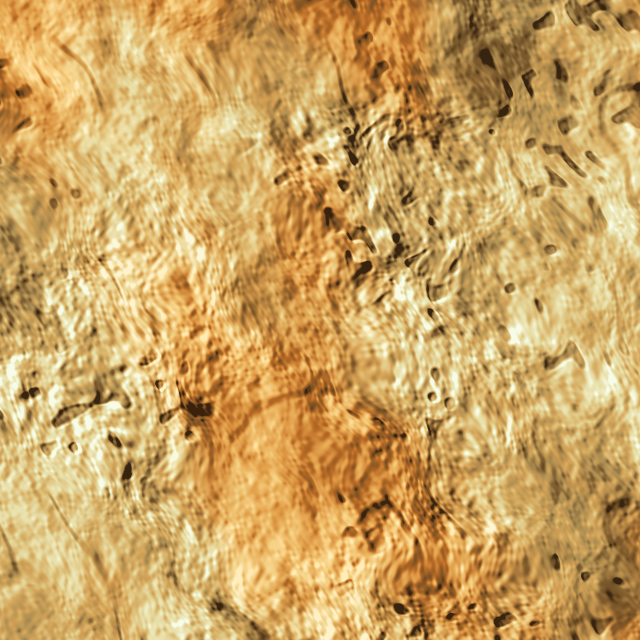
A Shadertoy shader for this texture:

```glsl
// Weathered ochre sandstone: broad rust, olive and cream stains run down a slanted
// grain, with an embossed noise relief, pits and cracks on top. All layers add up
// to one tone value (mean 0, deviation about 1) that a colour ramp turns into stone.

const vec2  GRAIN_DIR    = vec2(0.5, -0.866);  // down and to the right
const vec2  LIGHT_DIR    = vec2(-0.85, 0.53);  // towards the light
const float STAIN_SCALE  = 4.5;
const float RELIEF_SCALE = 23.0;
const float PIT_SCALE    = 52.0;
const float CRACK_SCALE  = 15.0;
const float EMBOSS_STEP  = 0.006;
const float EMBOSS_GAIN  = 13.0;
const float STAIN_GAIN   = 4.8;
const float GRAIN_GAIN   = 3.2;
const float TONE_BIAS    = 0.14;

const vec3 PIT   = vec3(0.22, 0.14, 0.06);
const vec3 UMBER = vec3(0.50, 0.35, 0.17);
const vec3 RUST  = vec3(0.70, 0.44, 0.18);
const vec3 OLIVE = vec3(0.70, 0.55, 0.31);
const vec3 AMBER = vec3(0.84, 0.62, 0.32);
const vec3 GOLD  = vec3(0.89, 0.73, 0.44);
const vec3 CREAM = vec3(0.94, 0.86, 0.63);
const vec3 CHALK = vec3(1.00, 0.97, 0.86);

float hash(vec2 cell) {
    vec3 h = fract(vec3(cell.xyx) * 0.1031);
    h += dot(h, h.yzx + 33.33);
    return fract((h.x + h.y) * h.z);
}

float noise(vec2 p) {
    vec2 cell = floor(p), f = fract(p);
    f = f * f * (3.0 - 2.0 * f);
    float low  = mix(hash(cell), hash(cell + vec2(1, 0)), f.x);
    float high = mix(hash(cell + vec2(0, 1)), hash(cell + vec2(1, 1)), f.x);
    return mix(low, high, f.y);
}

// Layered noise, normalised to 0..1; each octave is turned to hide the lattice.
float fbm(vec2 p, float gain) {
    float sum = 0.0, total = 0.0, weight = 1.0;
    for (int i = 0; i < 4; i++) {
        sum += weight * noise(p);
        total += weight;
        weight *= gain;
        p = mat2(1.6, 1.2, -1.2, 1.6) * p + 17.3;
    }
    return sum / total;
}

// Coordinates across and along the grain, lengthened along it.
vec2 grainSpace(vec2 p, float stretch) {
    vec2 across = vec2(-GRAIN_DIR.y, GRAIN_DIR.x);
    return vec2(dot(p, across), dot(p, GRAIN_DIR) / stretch) + 40.0;
}

vec2 warp(vec2 p) {
    return p + 0.030 * (vec2(noise(p * 13.0 + 5.0), noise(p * 13.0 + 71.0)) - 0.5);
}

// Small holes gathered in clusters.
float pits(vec2 p) {
    vec2 g = grainSpace(p, 1.3);
    float cluster = smoothstep(0.46, 0.62, fbm(g * 7.0 + 9.0, 0.5));
    return cluster * smoothstep(0.68, 0.86, noise(g * PIT_SCALE));
}

// Thin broken fissures that follow the grain.
float cracks(vec2 p) {
    vec2 g = grainSpace(p, 2.6) * CRACK_SCALE;
    float line = 1.0 - smoothstep(0.01, 0.07, abs(noise(g) - 0.5));
    return line * smoothstep(0.50, 0.68, noise(g * vec2(0.8, 1.7) + 31.0));
}

float height(vec2 p) {
    float lumps = fbm(grainSpace(p, 1.45) * RELIEF_SCALE, 0.62);
    return lumps - 0.10 * pits(p) - 0.05 * cracks(p);
}

// Colour stops from dark holes to pale chalk.
vec3 stoneRamp(float tone, vec3 shade) {
    vec3 c = mix(PIT, UMBER, smoothstep(-2.9, -1.6, tone));
    c = mix(c, shade, clamp((tone + 1.6) / 0.95, 0.0, 1.0));
    c = mix(c, AMBER, clamp((tone + 0.65) / 0.75, 0.0, 1.0));
    c = mix(c, GOLD,  clamp((tone - 0.10) / 0.70, 0.0, 1.0));
    c = mix(c, CREAM, clamp((tone - 0.80) / 0.85, 0.0, 1.0));
    return mix(c, CHALK, smoothstep(1.65, 2.8, tone));
}

void mainImage(out vec4 fragColor, in vec2 fragCoord) {
    vec2 p = warp(fragCoord / iResolution.y);

    // Broad stains: one field for lightness, one for rust against olive
    vec2 g = grainSpace(p, 1.9);
    float stain = fbm(g * STAIN_SCALE, 0.55) - 0.5;
    float rust = smoothstep(0.38, 0.64, fbm(g * STAIN_SCALE * 0.9 + 63.0, 0.5));

    // Relief lit from the upper left, rougher in some places than in others
    float h = height(p);
    float slope = h - height(p + LIGHT_DIR * EMBOSS_STEP);
    float rough = mix(0.6, 1.4, smoothstep(0.3, 0.7, noise(g * 6.0 + 20.0)));

    float tone = TONE_BIAS + STAIN_GAIN * stain + GRAIN_GAIN * (h - 0.5);
    tone += EMBOSS_GAIN * rough * slope - 0.25 * (rust - 0.5);
    tone -= 1.5 * pits(p) + 1.0 * cracks(p);

    // Warm tint on rust ground, cool tint on olive ground
    vec3 colour = stoneRamp(tone, mix(OLIVE, RUST, rust));
    colour *= mix(vec3(0.97, 1.02, 1.06), vec3(1.03, 0.95, 0.82), rust);
    fragColor = vec4(clamp(colour, 0.0, 1.0), 1.0);
}
```
